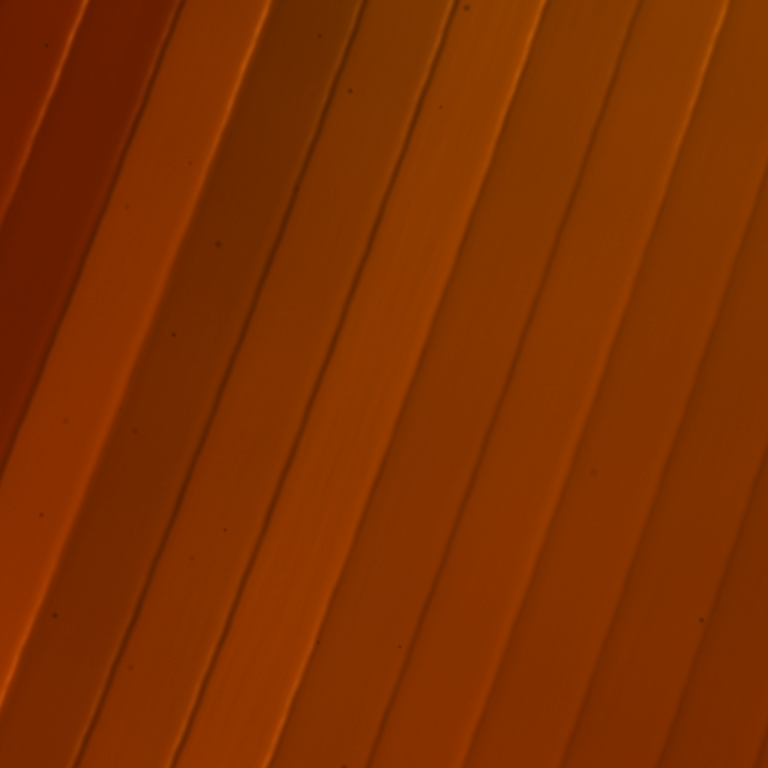
A Shadertoy shader for this texture:

```glsl
// Slanted amber slats that fan out slightly, seen in warm low light.
// Slat coordinates come from a sheared frame; each seam is a fine glossy ridge
// beside a soft shadow, over layered-sine grain and sparse cellular specks.

// Red level of each slat, from left to right
const float slatTone[12] = float[12](.425, .41, .535, .445, .502, .555,
                                     .515, .53, .515, .50, .485, .49);
// Gloss of the ridge at each seam
const float seamGloss[12] = float[12](.2, .9, .45, .8, .4, .5,
                                      .6, .15, .6, .25, .1, .15);

vec2 hash2(vec2 p) {
    vec3 q = fract(p.xyx * vec3(.1031, .1030, .0973));
    q += dot(q, q.yzx + 33.33);
    return fract((q.xx + q.yz) * q.zy);
}

float bell(float x, float width) {
    return exp(-x * x / (width * width));
}

// Wavy fibres running along a slat
float grain(float across, float along) {
    float sum = 0., amp = .5, freq = 23.;
    for (int i = 0; i < 5; i++) {
        float bend = 1.7 * sin(along * (7. + freq * .13) + across * 3.1 + float(i));
        sum += amp * sin(across * freq + bend) * sin(along * freq * .31 + across * 9. + bend);
        freq *= 1.73;
        amp *= .72;
    }
    return sum;
}

// Rare dark dots, one candidate per cell
float specks(vec2 p) {
    float dots = 0.;
    vec2 cell = floor(p);
    for (int y = -1; y <= 1; y++)
    for (int x = -1; x <= 1; x++) {
        vec2 id = cell + vec2(x, y);
        vec2 rnd = hash2(id + 17.);
        float size = .03 + .03 * rnd.y;
        float present = step(.84, hash2(id + 71.).x);
        float dist = length(p - id - rnd);
        dots = max(dots, present * (.3 + .6 * rnd.x) * (1. - smoothstep(size * .2, size * 1.6, dist)));
    }
    return dots;
}

void mainImage(out vec4 fragColor, in vec2 fragCoord) {
    vec2 uv = fragCoord / iResolution.xy;

    // Slat coordinate: whole numbers lie on the seams, which bow a little
    float bow = .016 * uv.y * (1. - uv.y);
    float k = (uv.x - bow - mix(-.282, .118, uv.y)) / mix(.1265, .1192, uv.y);
    k += .004 * sin(uv.y * 47. + uv.x * 9.) + .003 * sin(uv.y * 131. + uv.x * 23.);
    float slat = floor(k), f = k - slat;
    int index = clamp(int(slat) + 1, 0, 11);

    // Slat tone, brighter toward the lower left
    float tone = mix(slatTone[max(index - 1, 0)], slatTone[index], smoothstep(0., .08, f));
    tone += .06 * (.5 - uv.y) * (1. - smoothstep(1., 6., k)) * smoothstep(.3, 1.3, k);
    tone += .012 * (f - .5);

    // Grain is strongest on the pale middle slat
    float fibre = grain(k, uv.y);
    tone += fibre * mix(.005, .014, bell(k - 4.5, .6));
    tone += .007 * sin(uv.x * 9. + 2. * sin(uv.y * 7.)) * sin(uv.y * 13. + uv.x * 5.);
    tone += .008 * (hash2(floor(uv * 256.)).x - .5);

    // Hue drifts from red at the left and bottom to amber at the upper right
    float amber = .34 + .055 * smoothstep(0., .5, uv.x);
    amber += .08 * (uv.y - .5) * smoothstep(.2, .6, uv.x);
    amber -= .065 * (1. - smoothstep(.95, 1.05, k));
    vec3 color = vec3(tone, tone * amber, 0.);

    // Seam: thin reddish shadow line, faint and uneven along its length
    float seam = round(k), d = k - seam;
    float uneven = .85 + .15 * sin(uv.y * 61. + seam * 7.) * sin(uv.y * 23. + seam);
    float shadow = (.11 + .13 * bell(seam - 4., 1.8)) * uneven;
    color *= 1. - shadow * vec3(1., 1.15, 1.) * bell(d - .005, .042);
    color *= 1. - .04 * bell(d - .05, .1);

    // Ridge of light on the left of the shadow, glossy toward the ends
    float gloss = seamGloss[clamp(int(seam) + 1, 0, 11)];
    float ends = smoothstep(.15, .48, abs(uv.y - .5));
    ends *= uv.y < .5 ? 1. - smoothstep(4.5, 7.5, seam) : 1.;
    float glint = .8 + .2 * sin(uv.y * 190. + seam * 5.) * sin(uv.y * 71.);
    color += vec3(.065, .03, 0.) * gloss * bell(d + .07, .075);
    color += vec3(.2, .13, .04) * gloss * ends * glint * bell(d + .05, .034);

    color *= 1. - .3 * specks(uv * 13.);
    fragColor = vec4(clamp(color, 0., 1.), 1.);
}
```
